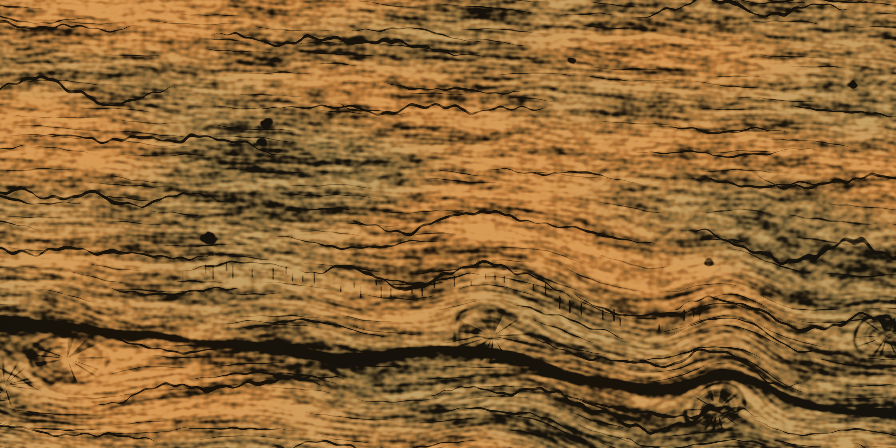
This texture is drawn by a Shadertoy shader. Its source:

```glsl
// Weathered oak plank: wavy grain, drying cracks, knots and a deep dark seam.

const vec3 WOOD[6] = vec3[6](
    vec3(0.09, 0.07, 0.04), vec3(0.29, 0.21, 0.11), vec3(0.43, 0.32, 0.17),
    vec3(0.56, 0.42, 0.23), vec3(0.68, 0.47, 0.24), vec3(0.80, 0.62, 0.38));
const float STOPS[6] = float[6](0.035, 0.12, 0.25, 0.44, 0.69, 0.95);
const vec3 WARM_TINT = vec3(1.06, 0.98, 0.88);
const vec3 GREY_TINT = vec3(0.93, 1.01, 1.06);

// Knots: centre x, centre y, radius
const vec3 KNOTS[5] = vec3[5](
    vec3(1.10, 0.25, 0.075), vec3(1.60, 0.085, 0.065), vec3(0.15, 0.20, 0.075),
    vec3(1.98, 0.25, 0.06), vec3(0.01, 0.14, 0.07));

const float BRIGHTNESS = 0.36;
const float CRACK_DEPTH = 2.6;
const float SEAM_DEPTH = 3.2;
const float SEAM_START = 0.29;
const float TOP_SLOPE = -0.05;
const float CHECK_BAND = 0.42;
const float CHECKS_PER_UNIT = 45.0;
const int PINHOLES = 6;

vec2 hash2(vec2 p) {
    vec3 q = fract(vec3(p.xyx) * vec3(0.1031, 0.1030, 0.0973));
    q += dot(q, q.yzx + 33.33);
    return fract((q.xx + q.yz) * q.zy);
}

float corner(vec2 cell, vec2 offset) {
    float angle = 6.2832 * hash2(cell).x;
    return dot(vec2(cos(angle), sin(angle)), offset);
}

// Gradient noise, about -0.7 to 0.7
float noise(vec2 p) {
    vec2 i = floor(p), f = fract(p), e = vec2(1.0, 0.0);
    vec2 u = f * f * f * (f * (f * 6.0 - 15.0) + 10.0);
    return mix(mix(corner(i, f), corner(i + e, f - e), u.x),
               mix(corner(i + e.yx, f - e.yx), corner(i + 1.0, f - 1.0), u.x), u.y);
}

float bump(float x) { return exp(-x * x); }

float seamHeight(float x) {
    return SEAM_START - 0.1 * x + 0.045 * bump((x - 1.08) / 0.2)
         + 0.05 * bump((x - 1.62) / 0.11);
}

// Straight grain near the top, following the seam near the bottom, parting at knots
float grainHeight(vec2 p, float waviness) {
    float y = p.y;
    for (int i = 0; i < 5; i++) {
        vec2 d = p - KNOTS[i].xy;
        vec2 e = d / (KNOTS[i].z * vec2(1.7, 1.2));
        y -= 0.55 * d.y * exp(-dot(e, e));
    }
    y -= mix(TOP_SLOPE * p.x, seamHeight(p.x) - SEAM_START, waviness);
    return y + (0.012 + 0.045 * waviness) * noise(p * vec2(2.3, 3.5) + 4.0)
             + 0.008 * noise(p * vec2(7.0, 9.0));
}

// Tapered cracks, at most one per cell of the grain
float cracks(vec2 g, vec2 cells, float width, float share, float seed, float px) {
    vec2 c = g * cells;
    float row = floor(c.y);
    c.x += 7.0 * hash2(vec2(row, seed)).x;
    vec2 h = hash2(floor(c) + seed * 17.0), f = fract(c) - 0.5;
    float wander = 0.45 * noise(vec2(g.x * 6.0, row * 3.7 + seed))
                 + 0.12 * noise(vec2(g.x * 30.0, row * 5.3 + seed));
    float d = abs(f.y - 0.3 * (h.x - 0.5) - wander) / cells.y;
    float taper = max(1.0 - pow(abs(f.x) / mix(0.25, 0.5, h.x), 2.0), 0.0);
    float halfWidth = width * taper * (0.75 + 0.9 * noise(vec2(g.x * 18.0, row + seed)));
    float line = clamp((halfWidth - d) / px + 0.5, 0.0, 1.0);
    float halo = 0.3 * exp(-d / (2.5 * width));
    return step(h.y, share) * smoothstep(0.0, 0.3, taper) * max(line, halo);
}

// Short upright checks along one band of the grain
float checks(vec2 g, float px) {
    float c = g.x * CHECKS_PER_UNIT;
    vec2 h = hash2(vec2(floor(c), 5.0));
    float dx = abs(fract(c) - 0.5 - 0.6 * (h.x - 0.5)) / CHECKS_PER_UNIT;
    float dy = abs(g.y - CHECK_BAND - 0.02 * (h.x - 0.5)) - 0.014 * h.y;
    float extent = smoothstep(0.35, 0.5, g.x) * (1.0 - smoothstep(1.5, 1.65, g.x));
    return step(0.35, h.y) * extent * clamp((0.0014 - dx) / px + 0.5, 0.0, 1.0)
         * clamp(0.5 - dy / px, 0.0, 1.0);
}

// Tone change from rings, rim and radial splits of a knot
float knotTone(vec2 p, vec3 knot) {
    vec2 e = (p - knot.xy) / (knot.z * vec2(1.2, 0.85));
    vec2 dir = e / max(length(e), 0.001);
    float r = length(e) + 0.4 * noise(p * 11.0);
    float core = 1.0 - smoothstep(0.65, 1.05, r);
    float rings = 1.5 * noise(vec2(r * 7.0, dir.x + knot.x * 9.0)) - 0.45;
    float split = 1.0 - smoothstep(0.03, 0.10, abs(noise(dir * 1.8 + knot.xy * 31.0)));
    float rim = bump((r - 0.95) / 0.07) * smoothstep(-0.15, 0.2, noise(dir * 1.3 + knot.x * 13.0));
    return core * (rings - 1.3 * split * smoothstep(0.1, 0.3, r)) - 1.9 * rim;
}

vec3 woodColour(float q) {
    vec3 colour = WOOD[0];
    for (int i = 1; i < 6; i++)
        colour = mix(colour, WOOD[i], clamp((q - STOPS[i - 1]) / (STOPS[i] - STOPS[i - 1]), 0.0, 1.0));
    return colour;
}

void mainImage(out vec4 fragColor, in vec2 fragCoord) {
    vec2 p = fragCoord / iResolution.y;
    float px = 1.0 / iResolution.y;
    float waviness = 1.0 - smoothstep(0.2, 0.65, p.y);
    vec2 g = vec2(p.x, grainHeight(p, waviness));

    // Grain from broad bands down to fibres and pores
    float weathered = noise(g * vec2(1.4, 5.0) + 8.0)
                    - 0.45 * bump(length((p - vec2(0.75, 0.59)) / vec2(0.28, 0.08)));
    float tone = BRIGHTNESS - 0.2 * waviness + 1.5 * weathered
               + (1.4 + waviness) * noise(g * vec2(2.5, 20.0))
               + 2.0 * noise(g * vec2(6.0, 52.0) + 3.0)
               + 2.1 * noise(g * vec2(22.0, 105.0))
               + 1.3 * noise(p * vec2(70.0, 95.0));

    // Cracks and checks
    float crack = cracks(g, vec2(1.2, 8.0), 0.0042, 0.65, 1.0, px);
    crack = max(crack, cracks(g, vec2(2.3, 17.0), 0.0026, 0.5, 2.0, px));
    crack = max(crack, 0.75 * cracks(g, vec2(4.5, 41.0), 0.0016, 0.4 + 0.15 * waviness, 3.0, px));
    tone -= CRACK_DEPTH * crack + 1.6 * checks(g, px);

    // Deep seam with a lit upper lip
    float below = seamHeight(p.x) + 0.025 * noise(vec2(p.x * 5.0, 1.7)) - p.y;
    float thickness = 0.024 + 0.03 * noise(vec2(p.x * 2.2, 3.4));
    float seam = smoothstep(-0.004, 0.006, below)
               * (1.0 - smoothstep(0.4 * thickness, 1.4 * thickness, below));
    tone += 0.5 * bump((below + 0.055) / 0.03) - 0.7 * bump((below - 0.01) / 0.05) - SEAM_DEPTH * seam;

    // Knots and pinholes
    for (int i = 0; i < 5; i++) tone += knotTone(p, KNOTS[i]);
    for (int i = 0; i < PINHOLES; i++) {
        vec2 h = hash2(vec2(float(i), 7.0));
        vec2 d = p - vec2(2.0 * h.x, 0.35 + 0.6 * h.y);
        float radius = 0.006 + 0.012 * pow(fract(h.x * 7.0 + h.y), 3.0);
        float edge = length(d * vec2(0.8, 1.0)) + 0.006 * noise(p * 70.0);
        tone -= 2.8 * (1.0 - smoothstep(radius - 0.003, radius + 0.003, edge));
    }

    // Tone to an even spread of shares, then colour
    vec3 colour = woodColour(1.0 / (1.0 + exp(-1.7 * tone)));
    float warmth = smoothstep(-0.35, 0.3, weathered + 0.25 * (p.y - 0.5));
    fragColor = vec4(colour * mix(GREY_TINT, WARM_TINT, warmth), 1.0);
}
```
